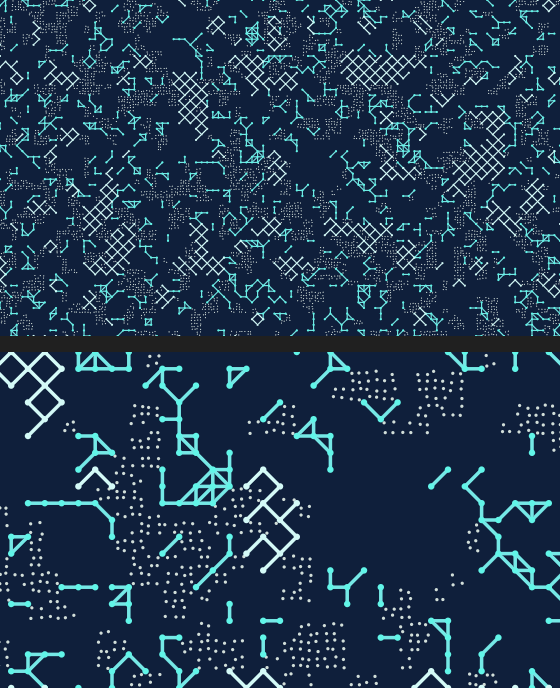
Top: the whole. Bottom: its middle third, enlarged.
Write a Shadertoy shader that draws this pattern.

```glsl
#define ROWS 60.0
#define POINT_SHARE 0.29
#define LATTICE_LEVEL 0.77
#define DOT_LEVEL 0.57
#define LINE_RADIUS 0.105
#define NODE_RADIUS 0.19
#define DOT_RADIUS 0.095
#define GROUND vec3(0.06, 0.12, 0.23)
#define LINK_COLOR vec3(0.46, 0.91, 0.90)
#define NODE_COLOR vec3(0.38, 0.96, 0.91)
#define LATTICE_COLOR vec3(0.83, 0.98, 0.97)
#define DOT_COLOR vec3(0.82, 0.87, 0.85)

float hash(vec2 p) {
    return fract(sin(dot(p, vec2(127.1, 311.7))) * 43758.5453);
}

float valueNoise(vec2 p) {
    vec2 i = floor(p), f = fract(p);
    f = f * f * (3.0 - 2.0 * f);
    return mix(mix(hash(i), hash(i + vec2(1, 0)), f.x),
               mix(hash(i + vec2(0, 1)), hash(i + vec2(1, 1)), f.x), f.y);
}

float latticeField(vec2 cell) {
    return valueNoise(cell / 3.3 + 41.3);
}

// Grid points that take part in the network, kept out of the lattices
bool isActive(vec2 v) {
    float density = POINT_SHARE * (0.7 + 0.6 * valueNoise(v / 5.0 + 7.7));
    return hash(v + 3.1) < density && latticeField(v) < LATTICE_LEVEL - 0.04;
}

float segmentDistance(vec2 p, vec2 a, vec2 b) {
    vec2 ab = b - a;
    return length(p - a - ab * clamp(dot(p - a, ab) / dot(ab, ab), 0.0, 1.0));
}

// x: distance to the strokes, y: distance to their end nodes
void addLink(inout vec2 d, vec2 p, vec2 a, vec2 b) {
    d.x = min(d.x, segmentDistance(p, a, b) - LINE_RADIUS);
    d.y = min(d.y, min(length(p - a), length(p - b)) - NODE_RADIUS);
}

// Loose grains, up to four in a cell
float dotDistance(vec2 p, vec2 cell) {
    float d = 1.0;
    for (int k = 0; k < 4; k++) {
        vec2 slot = vec2(k % 2, k / 2);
        vec2 seed = cell * 2.0 + slot;
        vec2 jitter = vec2(hash(seed + 17.3), hash(seed + 29.9)) - 0.5;
        vec2 center = cell + 0.25 + 0.5 * slot + 0.22 * jitter;
        if (hash(seed + 53.7) < 0.85) d = min(d, length(p - center) - DOT_RADIUS);
    }
    return d;
}

void mainImage(out vec4 fragColor, in vec2 fragCoord) {
    float pixel = ROWS / iResolution.y;
    vec2 p = fragCoord * pixel;
    vec2 home = floor(p);
    vec2 links = vec2(1.0), lattice = vec2(1.0);
    float grains = 1.0;

    for (int y = -1; y <= 1; y++)
    for (int x = -1; x <= 1; x++) {
        vec2 a = home + vec2(x, y);
        vec2 b = a + vec2(1, 0), c = a + vec2(0, 1), e = a + vec2(1, 1);
        bool onA = isActive(a), onB = isActive(b), onC = isActive(c), onE = isActive(e);
        float pick = hash(a + 71.9);

        // Diagonals alternate like a chessboard to close into diamonds
        bool inLattice = latticeField(a) > LATTICE_LEVEL && pick < 0.88;
        if (inLattice) {
            if (mod(a.x + a.y, 2.0) < 0.5) addLink(lattice, p, a, e);
            else addLink(lattice, p, b, c);
        }

        // Links between active neighbours
        if (onA && onB && hash(a + 11.7) < 0.9) addLink(links, p, a, b);
        if (onA && onC && hash(a + 23.3) < 0.85) addLink(links, p, a, c);
        if (onA && onE && pick < 0.5) addLink(links, p, a, e);
        else if (onB && onC && pick > 0.5) addLink(links, p, b, c);

        // Grains fill patches of quiet cells
        int corners = int(onA) + int(onB) + int(onC) + int(onE);
        bool quiet = corners < 2 && !inLattice;
        if (quiet && valueNoise(a / 2.2 + 91.1) > DOT_LEVEL)
            grains = min(grains, dotDistance(p, a));
    }

    // Layers with one pixel of edge smoothing
    vec2 linkCover = clamp(0.5 - links / pixel, 0.0, 1.0);
    vec2 latticeCover = clamp(0.5 - lattice / pixel, 0.0, 1.0);
    float grainCover = clamp(0.5 - grains / pixel, 0.0, 1.0);
    vec3 color = mix(GROUND, DOT_COLOR, grainCover);
    color = mix(color, LINK_COLOR, linkCover.x);
    color = mix(color, NODE_COLOR, linkCover.y);
    color = mix(color, LATTICE_COLOR, max(latticeCover.x, latticeCover.y));
    fragColor = vec4(color, 1.0);
}
```
